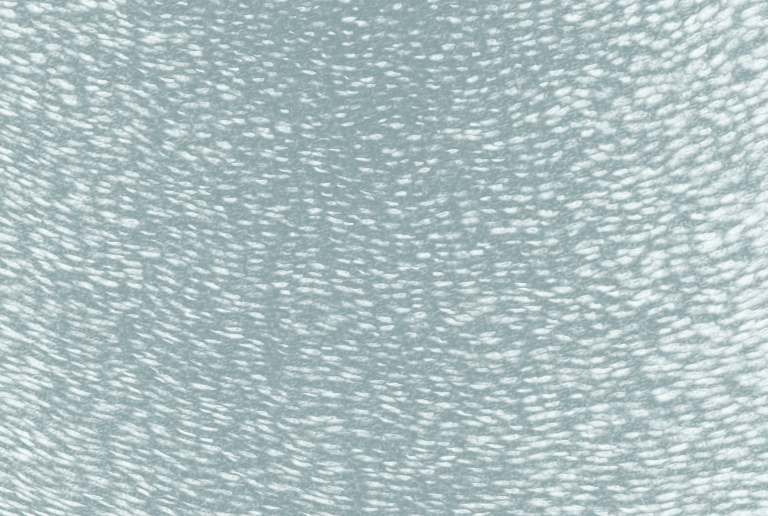
This texture is drawn by a WebGL 1 fragment shader. Its source:

```glsl
precision highp float;
// Frosted, rippled sheet: small bright flakes lie along curved flow lines on a
// grey-teal ground. Jittered lozenges in sheared cells form the flakes, a broad
// light map sets their size, and hair noise and fine grain fray everything.
uniform vec2 u_resolution;

const vec3 GROUND = vec3(0.535, 0.627, 0.640);
const vec3 GLINT = vec3(0.970, 0.995, 0.995);
const vec2 FLAKE_FREQ = vec2(37.0, 90.0);    // cells per canvas width
const vec2 FLAKE_RADIUS = vec2(0.62, 0.46);  // in cells
const vec2 HAIR_FREQ = vec2(85.0, 200.0);
const vec2 GRAIN_FREQ = vec2(340.0, 410.0);
const float WARP_FREQ = 9.0;
const float WARP_SIZE = 0.010;
const float JITTER = 0.75;
const float TILT = 0.60;
const float FRAY = 0.45;                     // roughness of flake edges
const float FLAKE_HEIGHT = 0.64;
const float HAIR_AMOUNT = 0.26;
const float GRAIN_AMOUNT = 0.38;
const float COVERAGE = 1.20;                 // light map: flake size
const float GLOW = 0.40;                     // light map: overall brightness
const float MID_TONE = 0.20;
const float CONTRAST = 5.4;
const float TONE_POWER = 1.40;

float hash(vec2 p) {
  return fract(sin(dot(p, vec2(127.1, 311.7))) * 43758.5453);
}

// Dot product of a random unit gradient with the offset from its corner.
float cornerSlope(vec2 corner, vec2 offset) {
  float angle = 6.28318 * hash(corner);
  return dot(vec2(cos(angle), sin(angle)), offset);
}

float gradientNoise(vec2 p) {
  vec2 i = floor(p);
  vec2 f = fract(p);
  vec2 w = f * f * f * (f * (f * 6.0 - 15.0) + 10.0);
  vec2 e = vec2(1.0, 0.0);
  float low = mix(cornerSlope(i, f), cornerSlope(i + e.xy, f - e.xy), w.x);
  float high = mix(cornerSlope(i + e.yx, f - e.yx),
                   cornerSlope(i + e.xx, f - e.xx), w.x);
  return mix(low, high, w.y);
}

float valueNoise(vec2 p) {
  vec2 i = floor(p);
  vec2 w = smoothstep(0.0, 1.0, fract(p));
  vec2 e = vec2(1.0, 0.0);
  return mix(mix(hash(i), hash(i + e.xy), w.x),
             mix(hash(i + e.yx), hash(i + e.xx), w.x), w.y);
}

// Coordinates along and across the flow: falling on the left, rising on the
// right, with longer and thinner flakes toward the bottom.
vec2 flowCoords(vec2 p) {
  vec2 wobble = vec2(gradientNoise(p * WARP_FREQ + 3.7),
                     gradientNoise(p * WARP_FREQ + 41.3));
  float bend = p.x * (0.32 * p.x + 0.25 * p.y - 0.16);
  float across = p.y - 0.17 * p.y * p.y - bend;
  float along = p.x * (0.9 + 0.35 * p.y) + 0.15 * p.y;
  return vec2(along, across) + WARP_SIZE * wobble;
}

// Bright sides, strongest on the right, and a dim pool at the top centre.
float lightMap(vec2 p) {
  vec2 pool = (p - vec2(-0.02, 0.58)) / vec2(0.25, 0.32);
  float sides = 0.85 * p.x * p.x + 0.15 * p.x;
  float patches = 0.10 * gradientNoise(p * 7.0 + 17.0);
  return sides + patches - 0.19 * exp(-dot(pool, pool));
}

// Brightest lozenge near q: sharp along its upper edge, fading below.
float flakeLayer(vec2 q, float light, float rough) {
  vec2 home = floor(q);
  float best = 0.0;
  for (int j = -1; j <= 1; j++) {
    for (int i = -1; i <= 1; i++) {
      vec2 cell = home + vec2(float(i), float(j));
      vec2 shift = vec2(hash(cell + 0.3), hash(cell + 7.9)) - 0.5;
      vec2 d = q - cell - 0.5 - JITTER * shift;
      d.y += TILT * (hash(cell + 13.1) - 0.5) * d.x;
      d.y *= d.y > 0.0 ? 1.5 : 0.85;
      float size = 0.65 + 0.50 * hash(cell + 21.7) + COVERAGE * light;
      float reach = length(d / (FLAKE_RADIUS * max(size, 0.2))) + rough;
      float strength = 0.50 + 0.50 * hash(cell + 33.3);
      best = max(best, strength * (1.0 - smoothstep(0.25, 1.05, reach)));
    }
  }
  return best;
}

void main() {
  vec2 p = gl_FragCoord.xy / u_resolution.x - vec2(0.5, 0.0);
  vec2 flow = flowCoords(p);
  float light = lightMap(p);

  // Grain: fine speckle over ground and flakes alike, turned off the axes.
  vec2 turned = vec2(p.x + 0.35 * p.y, p.y - 0.35 * p.x);
  float grain = valueNoise(turned * GRAIN_FREQ + 200.0) - 0.5;

  // Hairs cross the flakes at a slant and bend their outlines.
  vec2 slanted = vec2(flow.x, flow.y - 0.20 * flow.x);
  float hair = gradientNoise(slanted * HAIR_FREQ + 60.0);
  vec2 cells = flow * FLAKE_FREQ + vec2(0.30, 0.15) * hair;
  float flake = flakeLayer(cells, light, FRAY * (hair + 0.6 * grain));

  float level = FLAKE_HEIGHT * flake + GLOW * light + HAIR_AMOUNT * hair
              + GRAIN_AMOUNT * grain;
  float tone = 1.0 / (1.0 + exp(-CONTRAST * (level - MID_TONE)));
  gl_FragColor = vec4(mix(GROUND, GLINT, pow(tone, TONE_POWER)), 1.0);
}
```
